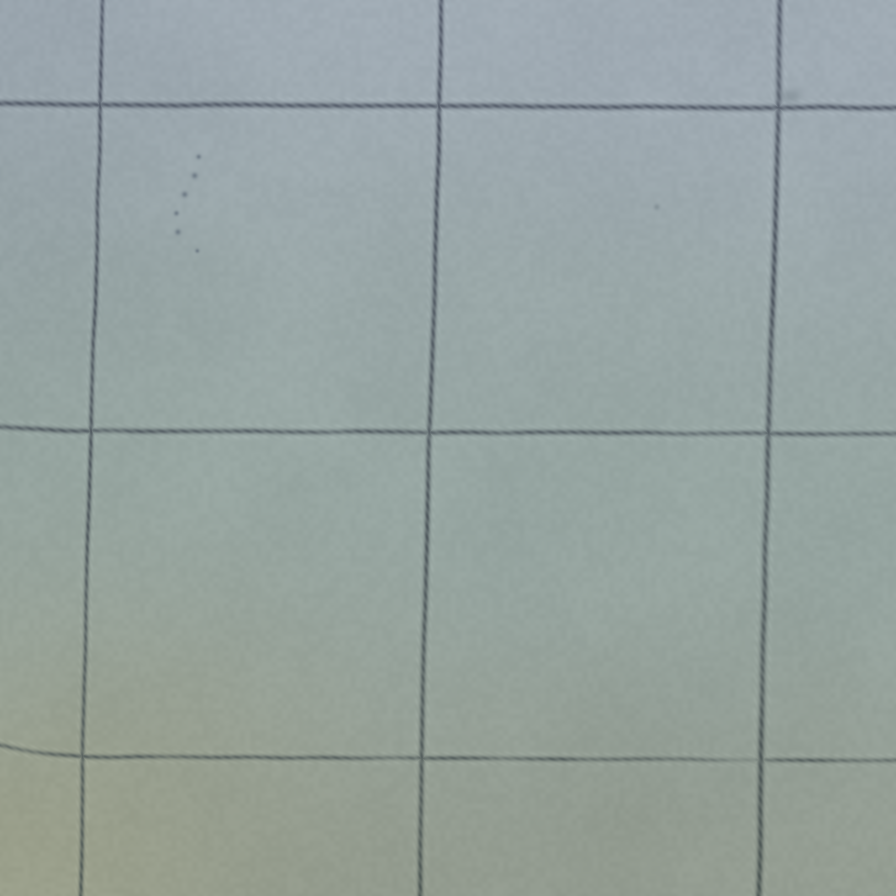
Give the GLSL for this pattern, as a WebGL 1 fragment shader.

```glsl
precision highp float;
// Pale blue-green panel with a slightly leaning grid of twisted, worn dark lines.

uniform vec2 u_resolution;

float hash(vec2 p) {
    vec3 q = fract(vec3(p.xyx) * 0.1031);
    q += dot(q, q.yzx + 33.33);
    return fract((q.x + q.y) * q.z);
}

float noise(vec2 p) {
    vec2 i = floor(p);
    vec2 f = fract(p);
    f = f * f * (3.0 - 2.0 * f);
    return mix(mix(hash(i), hash(i + vec2(1.0, 0.0)), f.x),
               mix(hash(i + vec2(0.0, 1.0)), hash(i + 1.0), f.x), f.y);
}

float fbm(vec2 p) {
    float sum = 0.0;
    float amp = 0.5;
    for (int i = 0; i < 4; i++) {
        sum += amp * noise(p);
        p = p * 2.1 + 7.3;
        amp *= 0.5;
    }
    return sum;
}

// Vertical light gradient with soft mottling and fine grain
vec3 panelColor(vec2 p) {
    float h = p.y + 0.05 * (p.x - 0.5) + 0.12 * (fbm(p * 4.0) - 0.47);
    vec3 color = mix(vec3(0.575, 0.61, 0.565), vec3(0.59, 0.65, 0.635), smoothstep(0.0, 0.5, h));
    color = mix(color, vec3(0.625, 0.67, 0.705), smoothstep(0.45, 1.0, h));
    color += vec3(0.03, 0.015, -0.02) * exp(-9.0 * dot(p, p));
    color -= 0.025 * (1.0 - smoothstep(0.0, 0.35, p.x)) * p.y;
    color += 0.03 * (fbm(p * 9.0 + 20.0) - 0.47);
    color += 0.022 * (noise(p * 170.0) - 0.5);
    return color;
}

// x: dark coverage of a twisted line, y: faint light fringe
vec2 twistedLine(float across, float along, float width) {
    float d = across / width;
    float twist = 0.5 + 0.5 * sin(520.0 * along + 750.0 * across + 3.0 * noise(vec2(along * 30.0, 2.0)));
    float core = exp(-d * d) * (0.72 + 0.28 * twist);
    float fringe = exp(-pow(abs(d) - 2.2, 2.0) * 1.5) * twist;
    return vec2(core, fringe);
}

void main() {
    vec2 p = gl_FragCoord.xy / u_resolution;
    vec3 color = panelColor(p);

    // Upright lines lean right and grow heavier toward the right
    float lean = 0.0898 + 0.0235 * p.y + 0.0015 * sin(6.0 * p.y - 3.6);
    float u = (p.x - lean) / 0.3783;
    float column = floor(u + 0.5);
    float wobble = 0.0016 * (noise(vec2(p.y * 18.0, column * 5.0 + 9.0)) - 0.5);
    vec2 upright = twistedLine((u - column) * 0.3783 + wobble, p.y, 0.0025 + 0.0004 * column);
    upright.x *= 0.82 + 0.2 * noise(vec2(p.y * 12.0, column + 30.0));

    // Level lines curl up at the left edge, most of all in the lowest row
    float row = floor((p.y - 0.1536) / 0.364 + 0.5);
    float edge = max(0.0, 1.0 - p.x / 0.11);
    float bend = 0.0125 * edge * edge * exp(-1.2 * row) - 0.004 * (p.x - 0.5);
    float ripple = 0.0014 * (noise(vec2(p.x * 25.0, row * 7.0 + 50.0)) - 0.5);
    float across = p.y - 0.1536 - 0.364 * row - bend + ripple;
    vec2 level = twistedLine(across, p.x, 0.0026 + 0.0003 * row);

    // Lower rows are fainter and rubbed away in places
    float wear = noise(vec2(p.x * 32.0, row * 11.0 + 4.0));
    level.x *= mix(0.5 + 0.4 * wear, 0.92, smoothstep(0.5, 2.0, row));
    float gap = exp(-pow((p.x - 0.825) / 0.03, 2.0));
    level.x *= 1.0 - 0.65 * gap * (1.0 - step(0.5, row));

    vec3 ink = mix(vec3(0.30, 0.34, 0.33), vec3(0.33, 0.36, 0.42), p.y);
    color += 0.022 * max(upright.y, level.y);
    color = mix(color, ink, clamp(max(upright.x, level.x), 0.0, 1.0));

    // Small specks gathered at the upper left
    for (int i = 0; i < 6; i++) {
        float k = float(i);
        vec2 center = vec2(0.187 + 0.045 * hash(vec2(k, 3.0)), 0.72 + 0.021 * k);
        float radius = 0.0022 + 0.0012 * hash(vec2(k, 8.0));
        float speck = exp(-pow(length(p - center) / radius, 2.0));
        color = mix(color, vec3(0.38, 0.43, 0.48), 0.7 * speck);
    }

    // Lone speck and a smudge beside the upper right crossing
    float lone = exp(-pow(length(p - vec2(0.733, 0.769)) / 0.0035, 2.0));
    float smudge = exp(-pow(length((p - vec2(0.882, 0.893)) * vec2(1.0, 1.6)) / 0.012, 2.0));
    color = mix(color, vec3(0.42, 0.47, 0.50), 0.45 * lone + 0.35 * smudge);

    gl_FragColor = vec4(color, 1.0);
}
```
